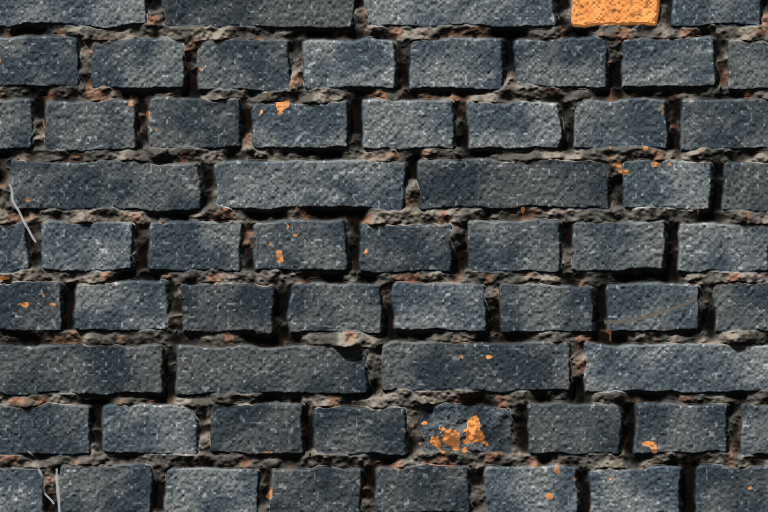
This texture is drawn by a Shadertoy shader. Its source:

```glsl
// Soot-black brick wall: every third course is long bricks, the others short ones.
// A height field of worn bricks and lumpy mortar is lit from the upper left,
// with short marched shadows, exposed orange clay and a few pale drips.

struct Surface { float height; float mortar; float edge; vec2 centre; };

float hash(vec2 p) {
    return fract(sin(dot(p, vec2(127.1, 311.7))) * 43758.5);
}

float noise(vec2 p) {
    vec2 i = floor(p), f = fract(p);
    f = f * f * (3.0 - 2.0 * f);
    return mix(mix(hash(i), hash(i + vec2(1, 0)), f.x),
               mix(hash(i + vec2(0, 1)), hash(i + vec2(1, 1)), f.x), f.y);
}

float fbm(vec2 p) {
    float sum = 0.0, amp = 0.533;
    for (int i = 0; i < 4; i++) {
        sum += amp * noise(p);
        p = mat2(1.6, 1.2, -1.2, 1.6) * p + 7.3;
        amp *= 0.5;
    }
    return sum;
}

float segment(vec2 p, vec2 a, vec2 b) {
    vec2 ab = b - a;
    return length(p - a - ab * clamp(dot(p - a, ab) / dot(ab, ab), 0.0, 1.0));
}

// Signed distance to the nearest brick face; one unit is one course, y points down
float brickEdge(vec2 p, out vec2 centre, out vec2 local) {
    float shift[9] = float[9](2.57, 1.38, 0.61, 0.08, 0.59, 1.15, 2.82, 1.59, 0.87);
    float row = clamp(floor(p.y), 0.0, 8.0);
    float start = shift[int(row)];
    bool isLong = mod(row, 3.0) < 0.5;
    float pitch = isLong ? 3.34 : 1.74;
    float col = floor((p.x - start) / pitch);
    if (isLong && row < 4.0 && start + col * pitch > 9.0) {   // halved bricks at right
        pitch *= 0.5;
        col = floor((p.x - start) / pitch);
    }
    centre = vec2(start + (col + 0.5) * pitch, row + 0.5);
    vec2 jitter = vec2(hash(centre), hash(centre + 5.0)) - 0.5;
    local = p - centre - 0.05 * jitter;
    vec2 q = abs(local) - vec2(0.5 * pitch - 0.11, 0.405 + 0.03 * jitter.x) + 0.06;
    return length(max(q, 0.0)) + min(max(q.x, q.y), 0.0) - 0.06;
}

Surface surfaceAt(vec2 p) {
    Surface s;
    vec2 local;
    vec2 wobble = vec2(fbm(p * 2.3), fbm(p * 2.3 + 31.0)) - 0.5;
    s.edge = brickEdge(p + 0.13 * wobble, s.centre, local);
    float grain = 0.65 * noise(p * 15.0) + 0.35 * noise(p * 27.0);

    // Brick face, with one crumbled brick hollowed out
    float face = 0.74 + 0.10 * hash(s.centre + 2.0);
    if (distance(s.centre, vec2(7.68, 7.5)) < 0.3) face -= 0.75 * fbm(p * 4.0);
    float brick = face * smoothstep(0.07, -0.04, s.edge) + 0.17 * (grain - 0.5);

    // Mortar squeezed over the edges, deeper in upright joints, heaped in two spots
    float lumps = 2.3 * fbm(p * vec2(1.9, 2.8) + 3.0) - 0.68;
    lumps -= 0.32 * smoothstep(0.42, 0.32, abs(local.y));
    lumps += 0.9 * exp(-9.0 * dot(p - vec2(5.85, 6.3), p - vec2(5.85, 6.3)));
    lumps += 0.8 * exp(-22.0 * dot(p - vec2(7.45, 4.3), p - vec2(7.45, 4.3)));
    lumps += 0.30 * (noise(p * 9.0) - 0.5) + 0.14 * (grain - 0.5);
    lumps -= 5.0 * max(-s.edge - 0.01, 0.0);

    s.mortar = smoothstep(-0.06, 0.06, lumps - brick);
    s.height = max(max(brick, lumps), -0.05);
    return s;
}

void mainImage(out vec4 fragColor, in vec2 fragCoord) {
    vec2 p = fragCoord / iResolution.y * 8.39;
    p.y = 8.83 - p.y;
    Surface s = surfaceAt(p);

    // Relief lighting
    float e = 0.028;
    vec2 slope = vec2(surfaceAt(p + vec2(e, 0)).height, surfaceAt(p + vec2(0, e)).height) - s.height;
    vec3 normal = normalize(vec3(-slope * 0.17 / e, 1.0));
    float diffuse = max(dot(normal, normalize(vec3(-0.38, -0.78, 0.75))), 0.0);

    // Shadow marched toward the light
    float blocked = 0.0;
    for (int i = 1; i <= 6; i++) {
        float t = 0.04 * float(i);
        float above = surfaceAt(p + t * vec2(-0.44, -0.90)).height - s.height;
        blocked = max(blocked, 0.2 * above - 0.6 * t);
    }
    float light = 0.10 + 1.45 * diffuse * (1.0 - 0.9 * smoothstep(0.0, 0.05, blocked));
    light *= mix(0.15, 1.0, smoothstep(0.0, 0.55, s.height));

    // Sooty brick and dusty mortar
    float stain = fbm(p * 1.7 + 11.0);
    vec3 soot = mix(vec3(0.22, 0.25, 0.27), vec3(0.38, 0.39, 0.39), smoothstep(0.3, 0.7, stain));
    soot *= 0.82 + 0.36 * hash(s.centre + 8.0);
    soot += 0.16 * smoothstep(0.72, 0.95, noise(p * 19.0));
    vec3 dust = mix(vec3(0.29, 0.28, 0.26), vec3(0.47, 0.44, 0.40), smoothstep(0.4, 0.7, fbm(p * 3.0)));
    dust = mix(dust, vec3(0.55, 0.38, 0.29), 0.6 * smoothstep(0.66, 0.85, noise(p * 4.0 + 40.0)));
    vec3 color = mix(soot, dust, max(s.mortar, smoothstep(0.0, 0.06, s.edge))) * light;

    // Bare clay: one whole brick, a broken patch and stray chips
    float inside = smoothstep(0.02, -0.03, s.edge) * (1.0 - s.mortar);
    float clay = inside * step(distance(s.centre, vec2(10.06, 0.5)), 0.3);
    float patchShape = length((p - vec2(7.40, 7.62)) / vec2(0.62, 0.30)) + 2.4 * (fbm(p * 4.5) - 0.5);
    clay = max(clay, smoothstep(0.85, 0.70, patchShape));
    clay = max(clay, 0.8 * smoothstep(0.74, 0.82, noise(p * 7.0 + 3.0) * noise(p * 1.3 + 60.0)));
    vec3 orange = vec3(0.90, 0.58, 0.33) * (0.8 + 0.4 * fbm(p * 5.0));
    color = mix(color, orange * clamp(light, 0.65, 1.15), clay);

    // Pale drips and a hanging strand
    vec2 w = p + 0.10 * (vec2(noise(p * 4.0), noise(p * 4.0 + 9.0)) - 0.5);
    float drip = min(segment(w, vec2(0.13, 3.5), vec2(0.57, 4.4)),
                 min(segment(w, vec2(0.49, 7.85), vec2(0.85, 8.69)),
                     segment(w, vec2(0.93, 8.14), vec2(0.95, 8.83))));
    color = mix(color, vec3(0.72), 0.85 * smoothstep(0.035, 0.01, drip) * smoothstep(0.2, 0.5, noise(p * 6.0)));
    float strand = abs(p.y - 5.72 + 0.16 * (p.x - 9.85) * (p.x - 9.85));
    strand += 4.0 * max(abs(p.x - 10.65) - 0.75, 0.0);
    color = mix(color, vec3(0.42, 0.39, 0.35), 0.8 * smoothstep(0.045, 0.015, strand));

    fragColor = vec4(clamp(color, 0.0, 1.0), 1.0);
}
```
